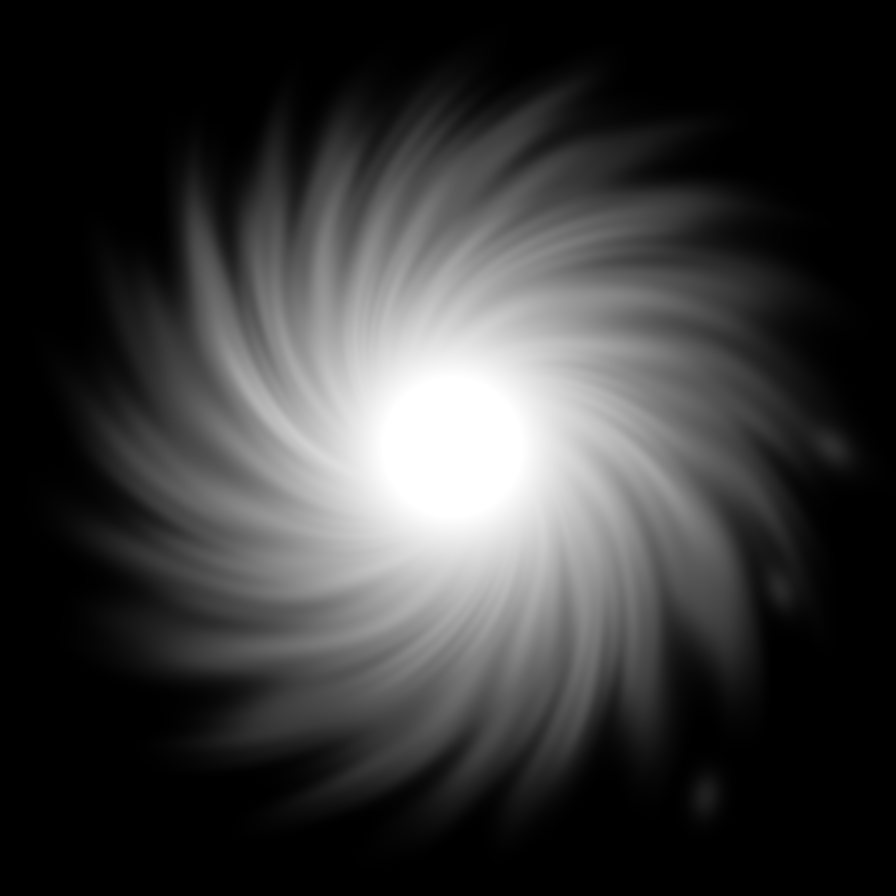
A WebGL 2 fragment shader for this background:

```glsl
#version 300 es
precision highp float;
// A white glowing core with about twenty soft grey streamers curling outward.
// Angles are unwound along a logarithmic spiral, then layered sines of that
// angle shape the streaks and the ragged rim of a radial glow.

uniform vec2 u_resolution;
out vec4 fragColor;

// Smooth bump around one angle, periodic over the full turn.
float angularBump(float angle, float center, float sharpness) {
    return exp(sharpness * (cos(angle - radians(center)) - 1.0));
}

// Filaments of mixed width that start, cross and end along the streamers.
float filaments(float angle, float r) {
    float broad = sin(13.0 * angle + 14.0 * r + 2.0 * sin(3.0 * angle));
    float middle = sin(29.0 * angle - 25.0 * r + 1.5 * sin(5.0 * angle + 1.0));
    float thin = sin(53.0 * angle + 32.0 * r + 2.0 * sin(7.0 * angle + 2.0));
    float patches = 0.5 + 0.5 * sin(4.0 * angle + 28.0 * r + 1.0);
    return 0.40 * broad + 0.40 * middle * (0.4 + 0.6 * patches)
         + 0.30 * thin * (1.0 - patches);
}

// Detached puffs of light along the lower right rim.
float puffs(vec2 p) {
    float sum = 0.0;
    for (int i = 0; i < 3; i++) {
        float k = float(i);
        float angle = -radians(20.0 * k + 3.5 * k * k);
        float orbit = 0.44 - 0.05 * sin(1.9 * k + 0.3);
        vec2 along = vec2(cos(angle - 0.8), sin(angle - 0.8));
        vec2 d = p - orbit * vec2(cos(angle), sin(angle));
        vec2 q = vec2(dot(d, along), dot(d, vec2(-along.y, along.x)));
        sum += exp(-dot(q * q, vec2(1600.0, 3500.0)));
    }
    return sum;
}

void main() {
    vec2 p = (gl_FragCoord.xy - 0.5 * u_resolution) / min(u_resolution.x, u_resolution.y);
    p -= vec2(0.005, 0.001);
    float r = max(length(p), 0.01);
    float theta = atan(p.y, p.x + 1e-6);

    // Unwind the spiral, then space the streamers unevenly.
    float spiral = theta + 0.8 * log(r / 0.45);
    float warped = spiral + radians(6.0 - 4.0 * cos(spiral - 0.17)
                                   + 4.0 * cos(2.0 * spiral - 4.54));
    float streamer = cos(20.0 * warped + 0.5 * sin(5.0 * spiral + 22.0 * r));
    float fine = filaments(warped, r);

    // Two prominent arms, on the left and on the right.
    float arms = angularBump(spiral, 133.0, 220.0) + 0.8 * angularBump(spiral, -38.0, 260.0);

    // Radial glow, cut off by a ragged rim.
    float glow = exp(-r * r / 0.0784) + 0.12 * exp(-r * r / 0.012);
    float rim = 0.438 + 0.028 * streamer + 0.018 * fine
              + 0.015 * cos(2.0 * spiral - 1.22) + 0.02 * arms;
    float fade = 1.0 - smoothstep(rim - 0.12, rim + 0.03, r);

    // Streaks gain contrast away from the core.
    float contrast = smoothstep(0.09, 0.40, r);
    float streaks = 1.0 + contrast * (0.16 * streamer + 0.27 * fine)
                  + 0.28 * smoothstep(0.09, 0.27, r) * arms;

    float light = glow * fade * streaks + 0.12 * puffs(p);
    fragColor = vec4(vec3(clamp(light, 0.0, 1.0)), 1.0);
}
```
